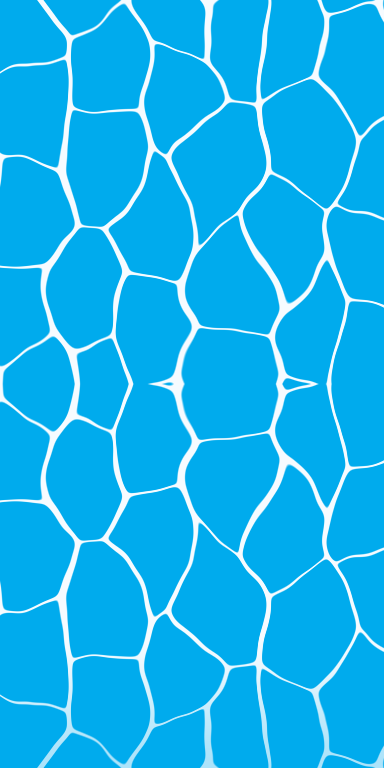
Give the GLSL for this texture, as a Shadertoy shader.

```glsl
// Pool water: white caustic strands on flat blue, mirrored about mid-height.
// Staggered, stretched Voronoi cells are bent by gradient noise; upright edges
// are drawn thick, cross links thin, and a soft minimum fillets the junctions.

#define CELL_SIZE   vec2(0.178, 0.275)
#define JITTER      0.64
#define THICK       0.0062
#define THIN        0.0030
#define FILLET      0.0048
#define BEND        0.060
#define RIPPLE      0.011
#define FADE_HEIGHT 0.36
#define FADE_ALPHA  0.70
#define WATER       vec3(0.0, 0.67, 0.93)
#define FOAM        vec3(0.965, 0.985, 1.0)

vec2 hash2(vec2 p) {
    vec3 h = fract(p.xyx * vec3(0.1031, 0.1030, 0.0973));
    h += dot(h, h.yzx + 33.33);
    return fract((h.xx + h.yz) * h.zy);
}

float cornerSlope(vec2 corner, vec2 offset) {
    float angle = 6.2832 * hash2(corner + 57.0).x;
    return dot(vec2(cos(angle), sin(angle)), offset);
}

float gradientNoise(vec2 p) {
    vec2 i = floor(p), f = fract(p);
    vec2 u = f * f * f * (f * (f * 6.0 - 15.0) + 10.0);
    vec2 e = vec2(1.0, 0.0);
    float low = mix(cornerSlope(i, f), cornerSlope(i + e, f - e), u.x);
    float high = mix(cornerSlope(i + e.yx, f - e.yx), cornerSlope(i + 1.0, f - 1.0), u.x);
    return mix(low, high, u.y);
}

vec2 noise2(vec2 p) {
    return vec2(gradientNoise(p), gradientNoise(p + vec2(31.7, 18.3)));
}

// Cell centre in lattice units; every other column is shifted by half a cell
vec2 site(vec2 cell) {
    vec2 stagger = vec2(0.5, 0.25 + 0.5 * mod(cell.x, 2.0));
    return cell + stagger + JITTER * (hash2(cell + 11.0) - 0.5);
}

// Signed distance to the strand network, negative inside a strand
float strands(vec2 p) {
    vec2 q = p / CELL_SIZE;
    vec2 home = floor(q), nearest = home;
    float best = 1e3;
    for (int y = -2; y <= 2; y++)
    for (int x = -2; x <= 2; x++) {
        vec2 cell = home + vec2(x, y);
        vec2 r = site(cell) - q;
        if (dot(r, r) < best) { best = dot(r, r); nearest = cell; }
    }

    vec2 a = site(nearest);
    float taper = 1.0 + 0.7 * gradientNoise(p * vec2(9.0, 6.0));
    float sum = 0.0;
    for (int y = -2; y <= 2; y++)
    for (int x = -2; x <= 2; x++) {
        if (x == 0 && y == 0) continue;
        vec2 cell = nearest + vec2(x, y);
        vec2 b = site(cell);
        vec2 normal = (b - a) / CELL_SIZE;
        float dist = dot(0.5 * (a + b) - q, b - a) / length(normal);

        // Line weight from edge direction, varied per pair of cells
        float upright = smoothstep(0.5, 0.95, abs(normalize(normal).x));
        float vary = 0.75 + 0.5 * hash2(nearest + cell).x;
        float halfWidth = mix(THIN, THICK * vary, upright) * taper;
        sum += exp((halfWidth - dist) / FILLET);
    }
    return -FILLET * log(max(sum, 1e-12));
}

void mainImage(out vec4 fragColor, in vec2 fragCoord) {
    vec2 p = fragCoord / iResolution.x;
    float pixel = 1.0 / iResolution.x;
    float middle = 0.5 * iResolution.y / iResolution.x;

    // Mirror, then bend the strands
    vec2 m = vec2(p.x, abs(p.y - middle)) + vec2(0.37, 2.13);
    vec2 bent = m + BEND * noise2(m * vec2(4.5, 3.6));
    bent += RIPPLE * noise2(m * vec2(14.0, 12.0) + 7.0);

    float ink = 1.0 - smoothstep(-0.75 * pixel, 0.75 * pixel, strands(bent));
    float alpha = mix(FADE_ALPHA, 1.0, smoothstep(0.0, FADE_HEIGHT, p.y));
    fragColor = vec4(mix(WATER, FOAM, ink * alpha), 1.0);
}
```
